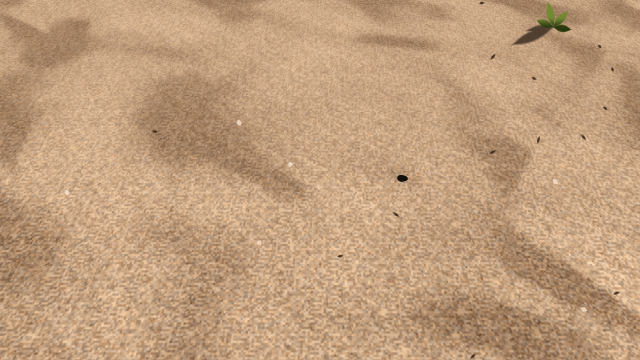
This texture is drawn by a Shadertoy shader. Its source:

```glsl
// Sunlit beach sand seen at a slant: wind-blown hollows and soft crests.
// A ridged noise height field on a receding ground plane is lit from the upper
// right, then covered with fine grains, scattered debris and a small seedling.

const vec3 SAND_DARK  = vec3(0.53, 0.40, 0.29);
const vec3 SAND_LIGHT = vec3(0.86, 0.72, 0.58);
const vec3 TWIG       = vec3(0.20, 0.13, 0.08);
const vec3 SHELL      = vec3(0.96, 0.88, 0.80);
const vec3 STONE      = vec3(0.07, 0.06, 0.05);
const vec3 LEAF_DARK  = vec3(0.16, 0.22, 0.06);
const vec3 LEAF_LIGHT = vec3(0.45, 0.54, 0.20);
const vec2 SUN        = vec2(0.80, 0.60);
const float HORIZON   = 1.8;

float hash(vec2 p) {
    return fract(sin(dot(p, vec2(127.1, 311.7))) * 43758.5453);
}

float noise(vec2 p) {
    vec2 i = floor(p), f = fract(p);
    f = f * f * f * (f * (f * 6.0 - 15.0) + 10.0);
    float low  = mix(hash(i), hash(i + vec2(1, 0)), f.x);
    float high = mix(hash(i + vec2(0, 1)), hash(i + vec2(1, 1)), f.x);
    return mix(low, high, f.y);
}

vec2 rotate(vec2 p, float angle) {
    float c = cos(angle), s = sin(angle);
    return vec2(c * p.x - s * p.y, s * p.x + c * p.y);
}

// Sand height: broad mounds, a rounded crest line and smaller lumps.
float duneHeight(vec2 p) {
    p += 0.7 * (vec2(noise(p * 0.8 + 3.1), noise(p * 0.8 + 17.4)) - 0.5);
    vec2 q = rotate(p, 0.6);
    float fold = 2.0 * noise(q * 0.9 + 8.3) - 1.0;
    float crest = 1.0 - sqrt(fold * fold + 0.004);
    return noise(q + 21.7) + 0.42 * crest + 0.20 * noise(rotate(p, 1.9) * 2.1);
}

// Rise of the ground toward the sun; positive slopes lie in shade.
float riseToSun(vec2 p, float span) {
    return (duneHeight(p + SUN * span) - duneHeight(p - SUN * span)) / (2.0 * span);
}

// Pointed blade from the origin along an angle, as a smooth mask.
float blade(vec2 p, float angle, float len, float width, float soft) {
    p = rotate(p, -angle);
    float along = clamp(p.x / len, 0.0, 1.0);
    float edge = width * sin(3.14159 * along);
    float dist = max(abs(p.y) - edge, max(-p.x, p.x - len));
    return 1.0 - smoothstep(-soft, soft, dist);
}

vec3 sandColor(vec2 uv, float depth) {
    vec2 ground = vec2((uv.x - 0.89) * depth, 2.0 * depth) * 3.5;
    float rise = riseToSun(ground, 0.06);
    float shade = smoothstep(-0.05, 0.75, rise);
    float glow = smoothstep(0.0, 0.9, -rise);
    float tone = 0.77 - 0.42 * shade + 0.11 * glow;
    tone += 0.14 * (noise(ground * 2.7 + 40.0) - 0.5);

    // Grains shrink and fade evenly with distance.
    vec2 grain = vec2((uv.x - 0.89) * depth, -log(HORIZON - uv.y));
    float fade = mix(1.0, 0.45, smoothstep(0.1, 1.0, uv.y));
    float fine = noise(grain * 270.0 + 500.0) - 0.5;
    float coarse = noise(rotate(grain, 0.5) * 130.0 + 300.0) - 0.5;
    float pit = smoothstep(0.78, 0.95, noise(rotate(grain, 1.1) * 210.0 + 700.0));
    tone += fade * (0.75 * fine + 0.36 * coarse - 0.30 * pit);

    float warmth = fade * (noise(grain * 190.0 + 900.0) - 0.5);
    return mix(SAND_DARK, SAND_LIGHT, tone) + warmth * vec3(0.05, 0.0, -0.05);
}

// Twigs and pale shell chips strewn at random.
vec3 addDebris(vec3 color, vec2 uv, float depth, float soft) {
    for (int i = 0; i < 20; i++) {
        float id = float(i);
        vec2 place = vec2(1.78 * hash(vec2(id, 1.3)), hash(vec2(id, 5.9)));
        float angle = 6.2832 * hash(vec2(id, 9.2));
        float isShell = step(0.6, hash(vec2(id, 4.4)));
        float len = mix(0.010, 0.022, hash(vec2(id, 7.7)));
        float width = mix(0.0035, 0.0065, isShell);
        float mask = blade(uv - place, angle, len, width, soft);
        color = mix(color, mix(TWIG, SHELL, isShell), 0.85 * mask);
    }
    return color;
}

vec3 addSeedling(vec3 color, vec2 p, float soft) {
    float shadow = blade(p, 3.55, 0.125, 0.014, 2.0 * soft);
    shadow = max(shadow, blade(p, 3.28, 0.075, 0.010, 2.0 * soft));
    color = mix(color, SAND_DARK * 0.45, 0.85 * shadow);
    for (int i = 0; i < 4; i++) {
        float id = float(i);
        float angle = mix(-0.15, 2.75, id / 3.0);
        float len = 0.050 + 0.022 * mod(id, 3.0) * 0.5;
        float mask = blade(p, angle, len, 0.010, soft);
        vec3 green = mix(LEAF_DARK, LEAF_LIGHT, smoothstep(-0.005, 0.03, p.y));
        color = mix(color, green, mask);
    }
    return color;
}

void mainImage(out vec4 fragColor, in vec2 fragCoord) {
    vec2 uv = fragCoord / iResolution.y;
    float soft = 0.8 / iResolution.y;
    float depth = 1.0 / (HORIZON - uv.y);

    vec3 color = sandColor(uv, depth);
    color = addDebris(color, uv, depth, soft);

    // One dark stone near the middle.
    vec2 toStone = (uv - vec2(1.118, 0.505)) * vec2(1.0, 1.5);
    float radius = 0.012 + 0.004 * noise(uv * 90.0);
    color = mix(color, STONE, 1.0 - smoothstep(-soft, soft, length(toStone) - radius));

    color = addSeedling(color, uv - vec2(1.537, 0.925), soft);
    fragColor = vec4(clamp(color, 0.0, 1.0), 1.0);
}
```
